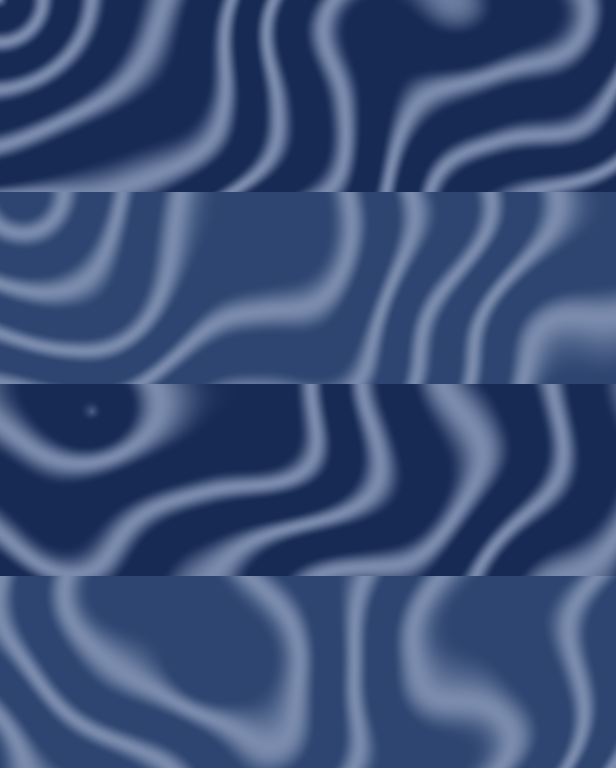
This background is drawn by a WebGL 2 fragment shader. Its source:

```glsl
#version 300 es
precision highp float;

uniform vec2 u_resolution;
out vec4 fragColor;

const float TAU = 6.28319;
const float BAND_COUNT = 4.0;
const vec3 NAVY = vec3(0.09, 0.165, 0.33);
const vec3 BLUE = vec3(0.177, 0.27, 0.44);
const vec3 MIST = vec3(0.478, 0.546, 0.678);

// Per band, from top to bottom
const vec4 START_PHASE = vec4(0.08, 0.35, 0.0, 0.1);
const vec4 EXTRA_RINGS = vec4(1.8, 0.8, 0.0, -0.3);

float hash(vec2 cell) {
    vec3 q = fract(cell.xyx * 0.1031);
    q += dot(q, q.yzx + 33.33);
    return fract((q.x + q.y) * q.z);
}

float cornerSlope(vec2 cell, vec2 offset) {
    float angle = TAU * hash(cell);
    return dot(vec2(cos(angle), sin(angle)), offset);
}

float gradientNoise(vec2 p) {
    vec2 cell = floor(p);
    vec2 f = p - cell;
    vec2 blend = f * f * f * (f * (f * 6.0 - 15.0) + 10.0);
    vec2 right = vec2(1.0, 0.0);
    vec2 up = vec2(0.0, 1.0);
    float low = mix(cornerSlope(cell, f), cornerSlope(cell + right, f - right), blend.x);
    float high = mix(cornerSlope(cell + up, f - up), cornerSlope(cell + 1.0, f - 1.0), blend.x);
    return mix(low, high, blend.y);
}

// Rings around a drifting centre, bent by noise further out
float contourPhase(vec2 p, float row) {
    vec2 centre = vec2(0.03 * row * row, 0.0045 * row * row * row);
    float radius = distance(p, centre);
    int band = int(row);
    float rings = 8.1 * radius + EXTRA_RINGS[band] * (1.0 - exp(-5.0 * radius));
    float bend = 1.7 * gradientNoise(p * 4.2 + vec2(0.3, 1.7) * row + vec2(5.3, 2.4));
    float lean = 2.5 * p.y;
    float reach = smoothstep(0.0, 0.35, radius + 0.05 * row);
    return START_PHASE[band] + rings + reach * (bend + lean);
}

// Soft hump around every whole phase
float softLine(float phase, float halfWidth) {
    float offset = abs(fract(phase + 0.5) - 0.5);
    return 1.0 - smoothstep(0.0, halfWidth, offset);
}

vec3 bandColor(float x, float depth, float rowIndex) {
    float row = clamp(rowIndex, 0.0, BAND_COUNT - 1.0);
    vec2 local = vec2(x, (depth - row) / BAND_COUNT);
    vec3 ground = mix(NAVY, BLUE, mod(row, 2.0));
    return mix(ground, MIST, softLine(contourPhase(local, row), 0.3));
}

void main() {
    vec2 p = gl_FragCoord.xy / u_resolution.y;
    float depth = (1.0 - p.y) * BAND_COUNT;

    // Antialiased seam between neighbouring bands
    float seam = floor(depth + 0.5);
    float pixel = BAND_COUNT / u_resolution.y;
    float below = clamp((depth - seam) / pixel + 0.5, 0.0, 1.0);
    vec3 color = mix(bandColor(p.x, depth, seam - 1.0), bandColor(p.x, depth, seam), below);

    fragColor = vec4(color, 1.0);
}
```
